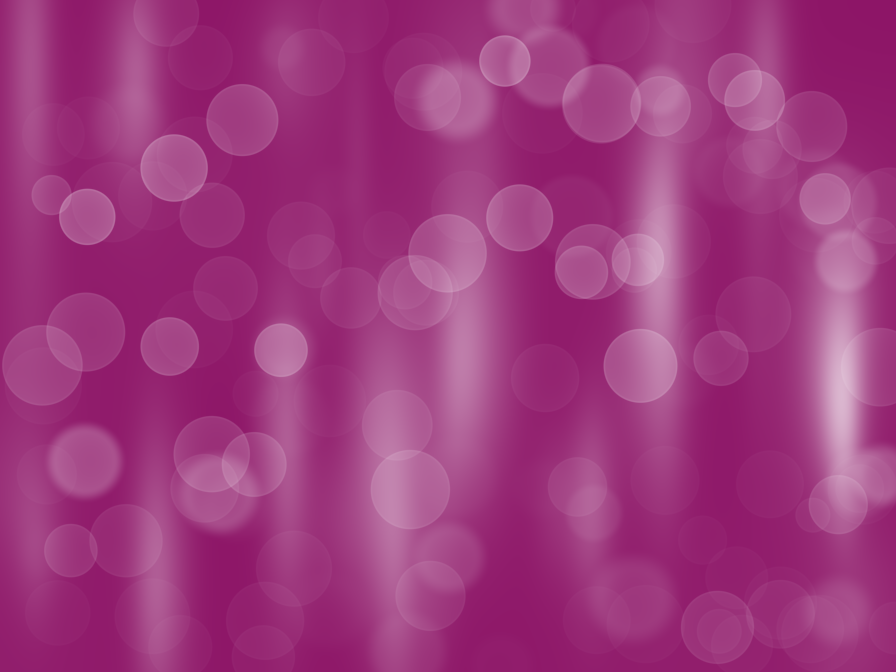
This background is drawn by a WebGL 1 fragment shader. Its source:

```glsl
precision highp float;

// Magenta bokeh backdrop: blurred vertical streaks of light under many
// translucent discs. Every layer is a veil of white over one base colour;
// veils are scattered by hashing a loop index and combined by screening.

uniform vec2 u_resolution;

const vec3 BASE_COLOR = vec3(0.552, 0.082, 0.402);
const vec3 LIGHT_COLOR = vec3(0.99, 0.99, 0.99);

// All lengths are fractions of the canvas height.
const int STREAK_COUNT = 40;
const vec2 STREAK_MIN = vec2(0.022, 0.09);
const vec2 STREAK_MAX = vec2(0.065, 0.27);
const float STREAK_FAINT = 0.04;
const float STREAK_BRIGHT = 0.26;

const int DISC_COUNT = 135;
const float RADIUS_MIN = 0.026;
const float RADIUS_MAX = 0.060;
const float DISC_FAINT = 0.022;
const float DISC_BRIGHT = 0.23;
const float SOFT_SHARE = 0.22;    // share of discs that are out of focus
const float SOFT_EDGE = 0.014;
const float RIM_WIDTH = 0.0025;
const float RIM_GAIN = 0.28;

const float HAZE = 0.045;
const float STREAK_SEED = 17.0;
const float DISC_SEED = 231.0;

// Four random values in 0..1 from one number
vec4 hash4(float n) {
  vec4 p = fract(n * vec4(0.1031, 0.1030, 0.0973, 0.1099));
  p += dot(p, p.wzxy + 33.33);
  return fract((p.xxyz + p.yzzw) * p.zywx);
}

float valueNoise(vec2 p) {
  vec2 cell = floor(p);
  vec2 f = fract(p);
  f = f * f * (3.0 - 2.0 * f);
  float n = cell.x + cell.y * 57.0 + 400.0;
  float low = mix(hash4(n).x, hash4(n + 1.0).x, f.x);
  float high = mix(hash4(n + 57.0).x, hash4(n + 58.0).x, f.x);
  return mix(low, high, f.y);
}

float screen(float a, float b) {
  return 1.0 - (1.0 - a) * (1.0 - b);
}

// Long, blurred vertical smears of light
float streaks(vec2 p, float aspect) {
  float light = 0.0;
  for (int i = 0; i < STREAK_COUNT; i++) {
    vec4 place = hash4(float(i) + STREAK_SEED);
    float power = hash4(float(i) + STREAK_SEED + 90.0).y;
    vec2 size = mix(STREAK_MIN, STREAK_MAX, place.zw);
    vec2 q = (p - place.xy * vec2(aspect, 1.0)) / size;
    float peak = STREAK_FAINT + STREAK_BRIGHT * power * power;
    light = screen(light, peak * exp(-dot(q, q)));
  }
  float fibre = valueNoise(p * vec2(19.0, 2.2));
  return light * (0.7 + 0.6 * fibre);
}

// One disc: fill that lifts towards the border, plus a fine bright rim
float disc(float dist, float radius, float edge, float sharp) {
  float inside = 1.0 - smoothstep(radius - edge, radius + edge, dist);
  float t = min(dist / radius, 1.0);
  float rim = smoothstep(radius - RIM_WIDTH - edge, radius - edge, dist);
  return inside * (0.82 + 0.22 * t * t + RIM_GAIN * rim * sharp);
}

float discs(vec2 p, float aspect) {
  float light = 0.0;
  float pixelEdge = max(0.75 / u_resolution.y, 0.0012);
  for (int i = 0; i < DISC_COUNT; i++) {
    vec4 place = hash4(float(i) + DISC_SEED);
    vec4 look = hash4(float(i) + DISC_SEED + 300.0);
    float radius = mix(RADIUS_MIN, RADIUS_MAX, sqrt(place.z));
    float dist = distance(p, place.xy * vec2(aspect, 1.0));
    float sharp = step(SOFT_SHARE, look.x);
    float edge = mix(SOFT_EDGE * (0.5 + look.y), pixelEdge, sharp);
    float alpha = DISC_FAINT + DISC_BRIGHT * pow(place.w, 3.0);
    light = screen(light, alpha * disc(dist, radius, edge, sharp));
  }
  return light;
}

void main() {
  vec2 p = gl_FragCoord.xy / u_resolution.y;
  float aspect = u_resolution.x / u_resolution.y;

  // Broad uneven haze, then streaks, then discs
  float light = HAZE * valueNoise(p * 3.0 + 5.0);
  light = screen(light, streaks(p, aspect));
  light = screen(light, discs(p, aspect));

  gl_FragColor = vec4(mix(BASE_COLOR, LIGHT_COLOR, light), 1.0);
}
```
